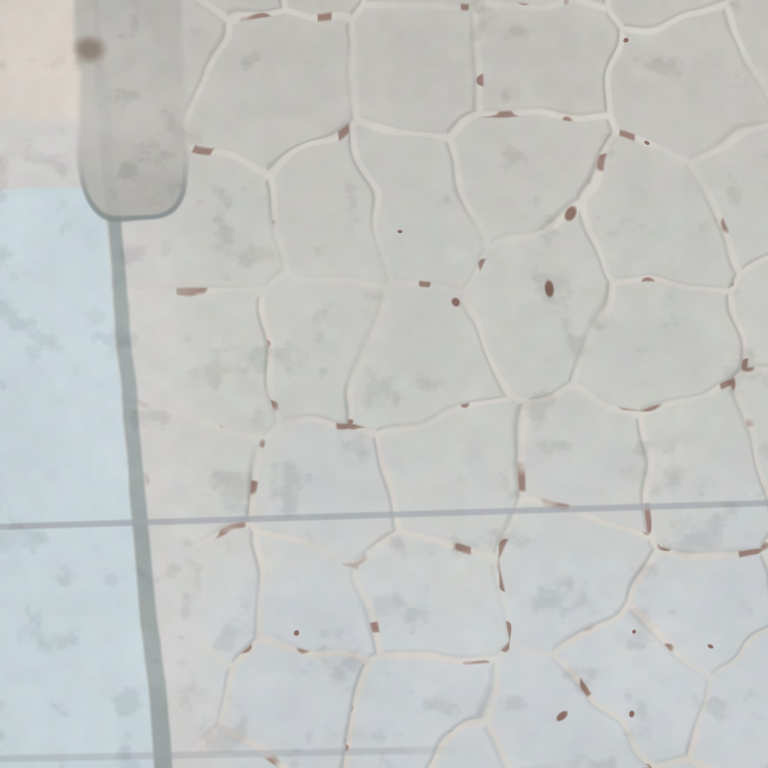
Write a three.js fragment shader that draws this texture.

```glsl
varying vec2 vUv;

const float CELL_COUNT = 6.2;
const float CELL_JITTER = 0.78;
const float RIDGE_WIDTH = 0.0048;
const float SPECK_GRID = 9.0;
const float SPECK_SHARE = 0.22;
const float GRAIN = 0.035;
const vec2 SHADE_DIR = vec2(0.92, -0.38);

const vec3 TILE_LOW = vec3(0.785, 0.805, 0.818);
const vec3 TILE_MID = vec3(0.780, 0.785, 0.768);
const vec3 TILE_TOP = vec3(0.755, 0.748, 0.727);
const vec3 RIDGE = vec3(0.825, 0.810, 0.785);
const vec3 MARGIN = vec3(0.808, 0.803, 0.795);
const vec3 PANEL = vec3(0.780, 0.832, 0.850);
const vec3 CREAM = vec3(0.840, 0.812, 0.780);
const vec3 PATCH = vec3(0.715, 0.708, 0.690);
const vec3 BAND = vec3(0.590, 0.625, 0.625);
const vec3 WIRE = vec3(0.640, 0.655, 0.675);
const vec3 RUST = vec3(0.480, 0.350, 0.310);
const vec3 STAIN = vec3(0.500, 0.440, 0.390);

float hash(vec2 p) {
  return fract(sin(dot(p, vec2(127.1, 311.7))) * 43758.5453);
}

vec2 hash2(vec2 p) {
  return vec2(hash(p), hash(p + 37.3));
}

float noise(vec2 p) {
  vec2 i = floor(p), f = fract(p);
  f = f * f * (3.0 - 2.0 * f);
  return mix(mix(hash(i), hash(i + vec2(1.0, 0.0)), f.x),
             mix(hash(i + vec2(0.0, 1.0)), hash(i + 1.0), f.x), f.y);
}

float fbm(vec2 p) {
  float sum = 0.0, amp = 0.5;
  for (int i = 0; i < 4; i++) {
    sum += amp * noise(p);
    p = p * 2.1 + 17.0;
    amp *= 0.5;
  }
  return sum / 0.9375;
}

vec2 cellPoint(vec2 id) {
  return id + 0.5 + CELL_JITTER * (hash2(id) - 0.5);
}

// x: distance to the nearest cell border, yz: direction towards it
vec3 cellBorder(vec2 p) {
  vec2 base = floor(p), nearest = vec2(0.0);
  float best = 9.0;
  for (int y = -1; y <= 1; y++)
    for (int x = -1; x <= 1; x++) {
      vec2 r = cellPoint(base + vec2(x, y)) - p;
      if (dot(r, r) < best) { best = dot(r, r); nearest = r; }
    }
  vec3 border = vec3(9.0, 0.0, 0.0);
  for (int y = -2; y <= 2; y++)
    for (int x = -2; x <= 2; x++) {
      vec2 r = cellPoint(base + vec2(x, y)) - p;
      vec2 gap = r - nearest;
      if (dot(gap, gap) > 0.0001) {
        vec2 n = normalize(gap);
        float d = dot(0.5 * (r + nearest), n);
        if (d < border.x) border = vec3(d, n);
      }
    }
  return border;
}

float roundBox(vec2 p, vec2 halfSize, float r) {
  vec2 q = abs(p) - halfSize + r;
  return length(max(q, 0.0)) + min(max(q.x, q.y), 0.0) - r;
}

// Small elongated marks, some cells of a grid hold one
float specks(vec2 uv) {
  vec2 g = uv * SPECK_GRID, id = floor(g);
  vec2 p = (fract(g) - 0.25 - 0.5 * hash2(id + 5.0)) / SPECK_GRID;
  float a = 6.283 * hash(id + 11.0);
  p = mat2(cos(a), -sin(a), sin(a), cos(a)) * p;
  p.x *= 0.5 + 0.4 * hash(id + 23.0);
  float r = mix(0.003, 0.009, pow(hash(id + 31.0), 2.0));
  return step(hash(id + 3.0), SPECK_SHARE) * (1.0 - smoothstep(r * 0.5, r, length(p)));
}

void main() {
  vec2 uv = vUv;
  float cloud = fbm(uv * 7.0), fine = fbm(uv * 42.0);
  vec2 wobble = vec2(noise(uv * 20.0), noise(uv * 20.0 + 51.0)) - 0.5;

  // Tiled ground with raised joints shaded on one side
  float height = uv.y + 0.35 * (cloud - 0.5);
  vec3 col = mix(TILE_LOW, TILE_MID, smoothstep(0.15, 0.5, height));
  col = mix(col, TILE_TOP, smoothstep(0.55, 0.95, height));
  vec3 border = cellBorder(uv * CELL_COUNT + wobble * 0.12);
  float d = border.x / CELL_COUNT;
  float wear = smoothstep(0.2, 0.6, noise(uv * 9.0 + 8.0)) * smoothstep(0.2, 0.34, uv.x);
  float side = dot(border.yz, SHADE_DIR);
  float ridge = 1.0 - smoothstep(RIDGE_WIDTH * 0.4, RIDGE_WIDTH * 1.3, d);
  float shade = smoothstep(0.0, RIDGE_WIDTH, d) * (1.0 - smoothstep(RIDGE_WIDTH, RIDGE_WIDTH * 2.4, d));
  col = mix(col, RIDGE, 0.25 * exp(-d * 75.0));
  col -= 0.10 * shade * max(side, 0.0) * (0.3 + 0.7 * wear);
  col = mix(col, RIDGE, ridge * (0.3 + 0.6 * wear));
  float dirt = ridge * smoothstep(0.77, 0.87, noise(uv * 38.0 + 4.0));
  col = mix(col, RUST, 0.65 * dirt);

  // Pale margin and smooth panel with its dark slanting edge
  float edge = uv.x - (0.213 - 0.092 * uv.y) - 0.004 * wobble.x;
  col = mix(col, MARGIN, 0.8 * (1.0 - smoothstep(0.03, 0.13, edge + 0.06 * (cloud - 0.5))));
  col = mix(col, RUST, 0.8 * specks(uv) * smoothstep(0.0, 0.05, edge));
  col = mix(col, PANEL, 1.0 - smoothstep(-0.014, -0.008, edge));
  float halfBand = mix(0.012, 0.007, uv.y);
  float band = 1.0 - smoothstep(halfBand - 0.003, halfBand + 0.003, abs(edge));
  col = mix(col, BAND + 0.06 * (cloud - 0.5), 0.85 * band);

  // Upper left corner: cream block and rounded grey patch
  float above = smoothstep(0.750, 0.757, uv.y + 0.008 * wobble.y);
  vec3 block = mix(MARGIN, CREAM, smoothstep(0.83, 0.86, uv.y));
  col = mix(col, block, above * (1.0 - smoothstep(0.120, 0.126, uv.x)));
  vec2 q = uv - vec2(0.171 + 0.06 * (0.88 - uv.y) * 0.5, 0.92);
  float lobe = roundBox(q + 0.012 * wobble, vec2(0.068, 0.205), 0.05);
  col = mix(col, PATCH + 0.10 * (cloud - 0.5), 0.9 * (1.0 - smoothstep(-0.006, 0.006, lobe)));
  float rim = (1.0 - smoothstep(0.001, 0.006, abs(lobe))) * (1.0 - smoothstep(0.72, 0.82, uv.y));
  col = mix(col, BAND * 0.85, 0.75 * rim);
  float stain = length(uv - vec2(0.117, 0.937) + 0.01 * wobble);
  col = mix(col, STAIN, 0.75 * (1.0 - smoothstep(0.006, 0.025, stain)));

  // Thin shadows running across
  float wire = 1.0 - smoothstep(0.002, 0.006, abs(uv.y - 0.314 - 0.031 * uv.x));
  col = mix(col, WIRE, 0.75 * wire);
  float faint = 1.0 - smoothstep(0.002, 0.007, abs(uv.y - 0.012 - 0.02 * uv.x));
  col = mix(col, WIRE, 0.45 * faint * (1.0 - smoothstep(0.5, 0.62, uv.x)));

  // Mottling and soft grain
  col += GRAIN * (fine - 0.5) + 0.05 * (cloud - 0.5);
  col -= 0.05 * smoothstep(0.62, 0.8, fbm(uv * 24.0 + 9.0));
  col += 0.012 * (vec3(noise(uv * 60.0), noise(uv * 60.0 + 70.0), noise(uv * 60.0 + 140.0)) - 0.5);
  gl_FragColor = vec4(col, 1.0);
}
```
